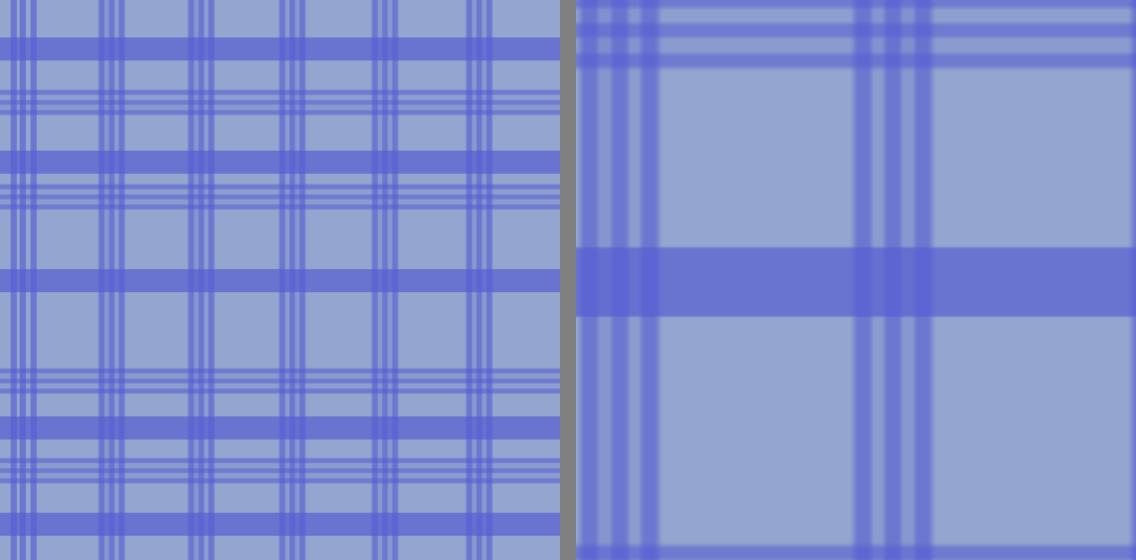
Left: the whole. Right: its middle third, enlarged.
A WebGL 1 fragment shader for this pattern:

```glsl
precision highp float;
// Blue plaid: six upright triple stripes crossing five broad bands and four fine triple stripes.

uniform vec2 u_resolution;

float hash(float n) {
  n = fract(n * 0.1031);
  n *= n + 33.33;
  return fract(n * (n + n));
}

// Coverage of a stripe from the distance to its centre line
float stripe(float dist, float halfWidth, float softness) {
  float blur = max(softness, 0.75 / u_resolution.y);
  return 1.0 - smoothstep(halfWidth - blur, halfWidth + blur, abs(dist));
}

// Three parallel stripes whose two gaps are partly stained
float tripleStripe(float x, float middleShift, float halfWidth, float softness, float stain, float seed) {
  float dist = min(abs(x - middleShift), abs(abs(x) - 0.0178));
  float gapStain = stain * (0.5 + 0.5 * hash(seed + step(0.0, x)));
  float gaps = stripe(x, 0.0178, 0.001) * gapStain;
  return max(stripe(dist, halfWidth, softness), gaps);
}

void main() {
  vec2 uv = gl_FragCoord.xy / u_resolution;
  float upright = 0.0;
  float across = 0.0;
  float bands = 0.0;

  // Upright groups, spaced slightly wider toward the right
  for (int i = 0; i < 6; i++) {
    float n = float(i);
    float centre = 0.0423 + 0.1557 * n + 0.0014 * n * n;
    float worn = min(n, 1.0);
    float group = tripleStripe(uv.x - centre, 0.0016 * (worn - 1.0), 0.0055,
                               mix(0.0012, 0.003, worn), 0.36 * worn, 2.0 * n + 5.0);
    upright = max(upright, group);
  }

  // Fine groups across, leaving out the middle one
  for (int i = 0; i < 5; i++) {
    if (i == 2) continue;
    float n = float(i);
    float centre = 0.1595 + 0.1588 * n + 0.0014 * n * n;
    float group = tripleStripe(uv.y - centre, 0.0, 0.0046, 0.0026, 0.3, 2.0 * n + 31.0);
    across = max(across, group);
  }

  // Broad bands: a short first gap, then gaps that shrink upward
  float bandCentre = 0.0638;
  for (int i = 0; i < 5; i++) {
    float n = float(i);
    bands = max(bands, stripe(uv.y - bandCentre, 0.0206, 0.0012));
    bandCentre += i == 0 ? 0.172 : 0.1945 + 0.0685 / (n * n);
  }

  // Translucent ink deepens wherever stripes cross
  float bare = (1.0 - 0.63 * upright) * (1.0 - 0.58 * across) * (1.0 - 0.68 * bands);
  vec3 color = mix(vec3(0.33, 0.36, 0.82), vec3(0.58, 0.65, 0.81), bare);
  gl_FragColor = vec4(color, 1.0);
}
```
